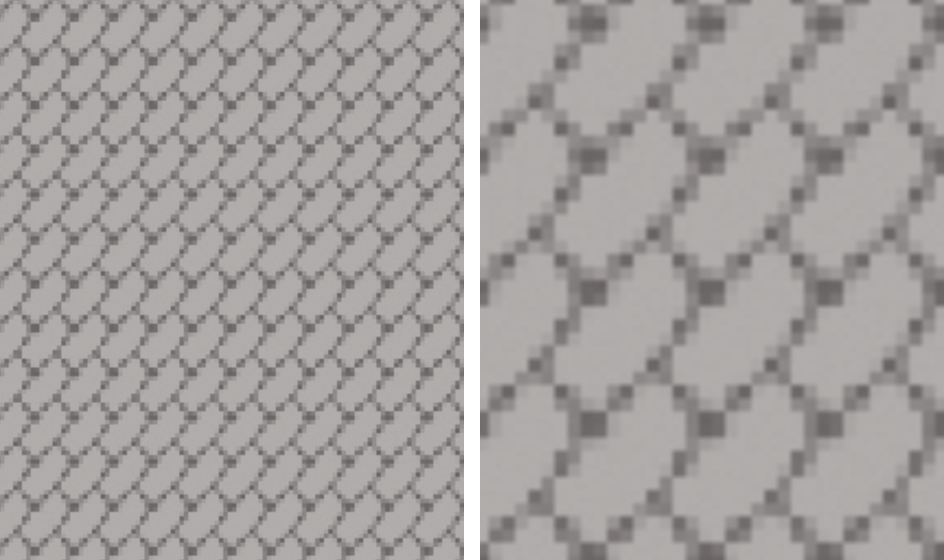
Left, the full canvas; right, a detail of the centre.
Write a WebGL 1 fragment shader that draws this pattern.

```glsl
precision highp float;

uniform vec2 u_resolution;

#define REPEATS vec2(11.82, 12.57)
#define BLOCKS vec2(106.0, 128.0)
#define ORIGIN vec2(0.874, 0.205)
#define PEAK vec2(0.56, 0.435)
#define LINE_HALF 0.42
#define BEAD 0.30
#define KNOT_RADIUS 1.75
#define WEAR 0.08
#define GRAIN 0.008
#define STONE vec3(0.69, 0.675, 0.67)
#define JOINT vec3(0.41, 0.39, 0.39)

float hash(vec2 p) {
  vec3 q = fract(vec3(p.xyx) * 0.1031);
  q += dot(q, q.yzx + 33.33);
  return fract((q.x + q.y) * q.z);
}

// Signed distance to a segment that swells at its ends and middle
float beadedLine(vec2 p, vec2 a, vec2 b) {
  vec2 ab = b - a;
  float along = clamp(dot(p - a, ab) / dot(ab, ab), 0.0, 1.0);
  float halfWidth = LINE_HALF + BEAD * cos(12.5664 * along);
  return length(p - a - ab * along) - halfWidth;
}

// Joint coverage of one coarse block: three joints meet at the peak of each cell
float jointCoverage(vec2 block) {
  vec2 period = BLOCKS / REPEATS;
  vec2 cell = mod(block + 0.5 - ORIGIN * period, period);
  vec2 peak = PEAK * period;
  float d = beadedLine(cell, peak, vec2(0.0));
  d = min(d, beadedLine(cell, peak, vec2(period.x, 0.0)));
  d = min(d, beadedLine(cell, peak, period));

  // Thick knot on the cell corners
  vec2 corner = cell - period * floor(cell / period + 0.5);
  float knot = KNOT_RADIUS - length(corner * vec2(0.85, 1.0));
  float coverage = clamp(max(0.5 - d, knot), 0.0, 1.0);
  return coverage * (1.0 - WEAR * hash(block));
}

// Blend neighbouring blocks with a softened step
float softJoints(vec2 p) {
  vec2 block = floor(p - 0.5);
  vec2 blend = smoothstep(0.18, 0.82, fract(p - 0.5));
  vec2 next = vec2(1.0, 0.0);
  float lower = mix(jointCoverage(block), jointCoverage(block + next.xy), blend.x);
  float upper = mix(jointCoverage(block + next.yx), jointCoverage(block + next.xx), blend.x);
  return mix(lower, upper, blend.y);
}

void main() {
  vec2 p = gl_FragCoord.xy / u_resolution * BLOCKS;
  vec3 color = mix(STONE, JOINT, softJoints(p));
  color += GRAIN * (hash(floor(p * 2.0) + 17.0) - 0.5);
  gl_FragColor = vec4(color, 1.0);
}
```
